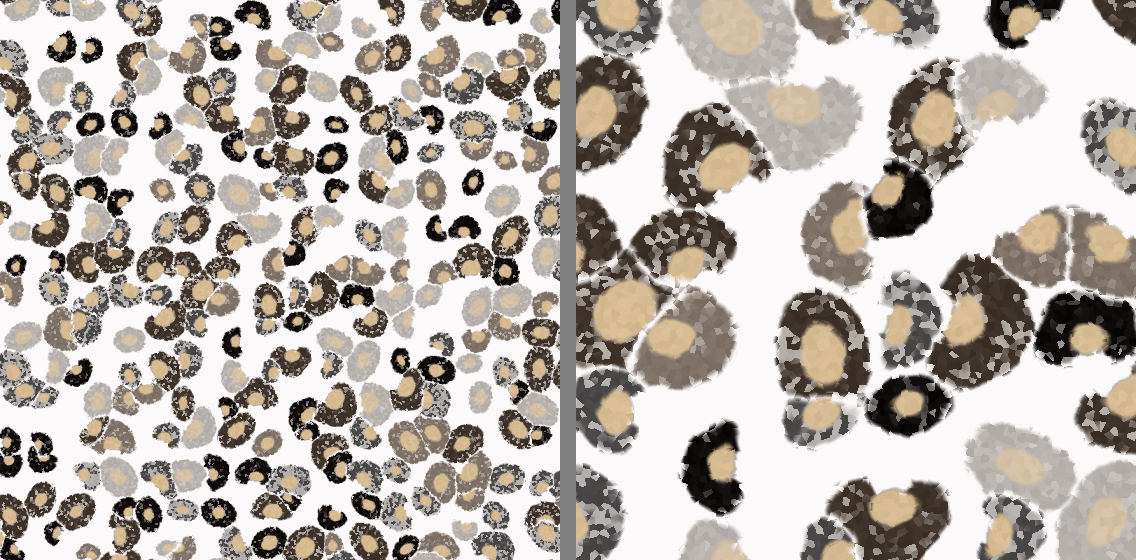
Left, the full canvas; right, a detail of the centre.
This pattern is drawn by a WebGL 2 fragment shader. Its source:

```glsl
#version 300 es
precision highp float;
// Scattered leopard rosettes in black, brown, taupe and speckled grey with tan cores on white.

uniform vec2 u_resolution;
out vec4 fragColor;

const float CELLS = 16.0;   // spots across the canvas
const float GAP = 0.018;    // white seam between neighbours, in cells

const vec3 PAPER = vec3(0.985, 0.975, 0.975);
const vec3 BLACK = vec3(0.06, 0.045, 0.045);
const vec3 BROWN = vec3(0.25, 0.205, 0.17);
const vec3 CHARCOAL = vec3(0.30, 0.29, 0.29);
const vec3 TAUPE = vec3(0.50, 0.45, 0.41);
const vec3 PALE = vec3(0.72, 0.70, 0.68);
const vec3 TAN = vec3(0.84, 0.735, 0.575);

struct Spot {
    float shape;   // signed distance to the whole spot
    float core;    // signed distance to the tan centre
    float size;    // 0 small, 1 large
    vec2 id;
};

vec2 hash2(vec2 p) {
    vec3 q = fract(p.xyx * vec3(0.1031, 0.1030, 0.0973));
    q += dot(q, q.yzx + 33.33);
    return fract((q.xx + q.yz) * q.zy);
}

mat2 rotation(float angle) {
    float c = cos(angle), s = sin(angle);
    return mat2(c, s, -s, c);
}

float ellipse(vec2 p, vec2 radii) {
    return (length(p / radii) - 1.0) * min(radii.x, radii.y);
}

// Layered sines, roughly -1 to 1
float waves(vec2 p) {
    float sum = sin(p.x + 1.7 * sin(p.y * 0.8)) * 0.5;
    sum += sin(p.y * 1.9 + 1.3 * sin(p.x * 1.4)) * 0.3;
    return sum + sin(dot(p, vec2(2.9, -3.3))) * 0.2;
}

// Cellular noise: random value of the nearest feature point
float cellular(vec2 p) {
    vec2 base = floor(p);
    float nearest = 9.0, value = 0.0;
    for (int y = -1; y <= 1; y++)
    for (int x = -1; x <= 1; x++) {
        vec2 cell = base + vec2(x, y);
        vec2 offset = cell + hash2(cell + 40.0) - p;
        float d = dot(offset, offset);
        if (d < nearest) {
            nearest = d;
            value = hash2(cell + 91.0).x;
        }
    }
    return value;
}

// One rosette: a bent oval, either closed or notched on its inner side
Spot rosette(vec2 p, vec2 cell) {
    vec2 place = hash2(cell + 7.0), form = hash2(cell + 23.0), turn = hash2(cell + 57.0);
    vec2 q = rotation(6.2832 * turn.x) * (p - cell - 0.5 - (place - 0.5) * 0.68);
    q += 0.025 * vec2(waves(q * 9.0 + cell * 3.1), waves(q.yx * 9.0 - cell * 2.3));
    float radius = mix(0.29, 0.57, form.x);
    vec2 radii = radius * vec2(1.2, mix(0.78, 0.98, form.y));
    float open = step(0.42, turn.y);
    q.y -= open * 0.22 * q.x * q.x / radius;

    float notch = length(q - vec2(0.0, 1.15 * radii.y)) - 0.58 * radii.y;
    float body = max(ellipse(q, radii), open > 0.5 ? -notch : -1.0);
    vec2 centre = radii * open * vec2((form.y - 0.5) * 0.35, 0.36);
    float core = ellipse(q - centre, radii * mix(0.36, 0.49, place.x));
    return Spot(min(body, core), core, form.x, cell);
}

// Base colour in rgb, share of light flecks in a; small spots are mostly black
vec4 coat(float pick, float size) {
    if (pick + size * 0.75 < 0.60) return vec4(BLACK, 0.10);
    if (pick < 0.42) return vec4(BROWN, 0.22);
    if (pick < 0.65) return vec4(CHARCOAL, 0.52);
    if (pick < 0.83) return vec4(TAUPE, 0.12);
    return vec4(PALE, 0.10);
}

void main() {
    vec2 uv = gl_FragCoord.xy / u_resolution.y;
    vec2 p = uv * CELLS;
    float blur = max(1.0 / u_resolution.y, 0.0016) * CELLS;

    // Nearest spot, and distance to the runner-up
    Spot spot = Spot(9.0, 9.0, 0.0, vec2(0.0));
    float second = 9.0;
    for (int y = -1; y <= 1; y++)
    for (int x = -1; x <= 1; x++) {
        Spot other = rosette(p, floor(p) + vec2(x, y));
        second = min(second, max(other.shape, spot.shape));
        if (other.shape < spot.shape) spot = other;
    }

    // Fleck texture: fine grain gathered into worn streaks
    float grain = cellular(uv * 240.0);
    vec2 pick = hash2(spot.id + 131.0);
    vec4 fur = coat(pick.x, spot.size);
    float worn = 0.5 + 0.5 * waves(rotation(pick.y * 6.2832) * p * vec2(6.0, 10.0));
    float share = fur.a * (0.45 + 1.1 * worn) * mix(0.6, 1.4, pick.y);
    float fleck = smoothstep(-0.15, 0.2, grain - 1.0 + share);
    vec3 colour = mix(fur.rgb, mix(PALE, PAPER, 0.25), fleck * 0.8);
    colour += (grain - 0.5) * 0.07;

    // Tan core, washed out in the palest spots
    float washed = step(0.83, pick.x) * 0.35;
    vec3 heart = mix(TAN, PALE + 0.1, washed) + (grain - 0.5) * 0.05;
    float rough = (grain - 0.5) * 0.035;
    colour = mix(heart, colour, smoothstep(-blur, blur, spot.core + rough));

    // Cut the spot out of the paper
    float edge = max(spot.shape, 0.5 * (spot.shape - second) + GAP) + rough;
    colour = mix(colour, PAPER, smoothstep(-blur, blur, edge));
    fragColor = vec4(colour, 1.0);
}
```
